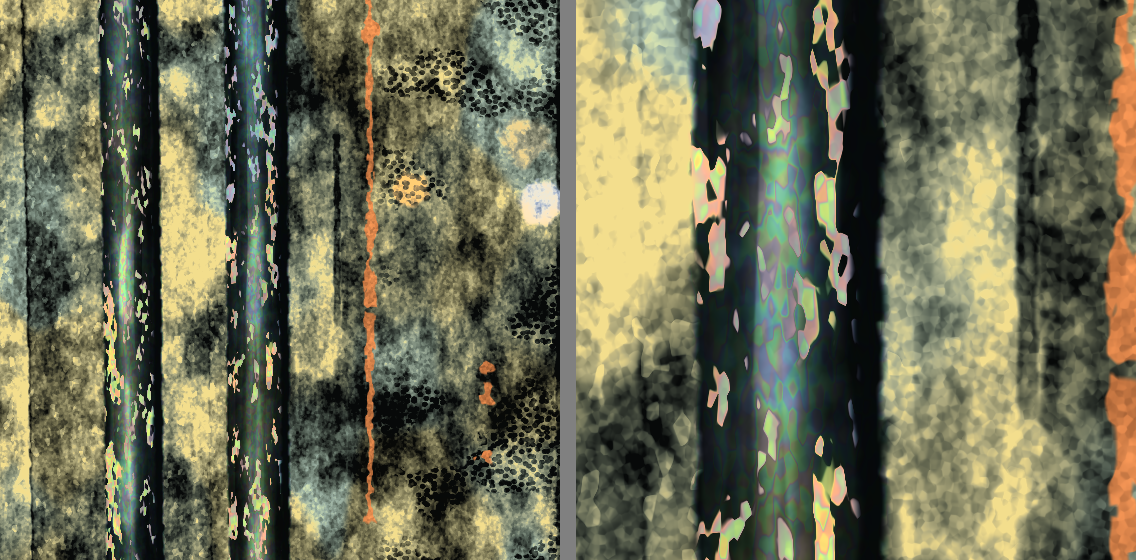
Left, the full canvas; right, a detail of the centre.
This texture is drawn by a Shadertoy shader. Its source:

```glsl
const vec3 BLACK = vec3(0.03, 0.035, 0.03);
const vec3 SLATE = vec3(0.33, 0.34, 0.27);
const vec3 STONE = vec3(0.50, 0.51, 0.41);
const vec3 LICHEN = vec3(0.67, 0.68, 0.56);
const vec3 CREAM = vec3(0.90, 0.87, 0.63);
const vec3 RUST = vec3(0.90, 0.53, 0.29);
const vec3 COOL = vec3(0.90, 1.01, 1.13);
const vec3 WARM = vec3(1.06, 1.0, 0.88);
const vec3 STEEL = vec3(0.80, 1.0, 1.16);
const vec2 PIPE_A = vec2(0.176, 0.106);  // left edge, width
const vec2 PIPE_B = vec2(0.400, 0.113);
const float SEAM_X = 0.661;
const float STAIN_CONTRAST = 1.55;
const float GRAIN = 0.20;
const float LEAN = 0.02;

vec3 hash(vec2 p) {
    vec3 q = fract(p.xyx * vec3(0.1031, 0.1030, 0.0973));
    q += dot(q, q.yxz + 33.33);
    return fract((q.xxy + q.yzz) * q.zyx);
}

// Cellular noise: x = distance to nearest point, y = blended cell value
vec2 cell(vec2 p) {
    vec2 home = floor(p);
    float nearest = 9.0, total = 0.0, weights = 0.0;
    for (int j = -1; j <= 1; j++)
    for (int i = -1; i <= 1; i++) {
        vec2 id = home + vec2(i, j);
        vec3 h = hash(id);
        vec2 d = id + h.xy - p;
        float d2 = dot(d, d), w = exp(-9.0 * d2);
        nearest = min(nearest, d2);
        total += w * h.z;
        weights += w;
    }
    return vec2(sqrt(nearest), total / weights);
}

float grime(vec2 p) {
    float sum = 0.0, amp = 0.36, norm = 0.0;
    for (int i = 0; i < 5; i++) {
        sum += amp * cell(p).y;
        norm += amp;
        p = mat2(0.96, 0.28, -0.28, 0.96) * p * 2.2 + 17.0;
        amp *= 0.76;
    }
    return sum / norm;
}

float ramp(float a, float b, float x) { return clamp((x - a) / (b - a), 0.0, 1.0); }
float bell(float x, float c, float w) { float d = (x - c) / w; return exp(-d * d); }
float band(float x, float a, float b, float s) {
    return smoothstep(a - s, a + s, x) * (1.0 - smoothstep(b - s, b + s, x));
}
float blob(vec2 p, vec2 c, float r) { return 1.0 - smoothstep(0.75 * r, 1.1 * r, length(p - c)); }

vec3 patina(float t) {
    vec3 c = mix(BLACK, SLATE, ramp(0.03, 0.34, t));
    c = mix(c, STONE, ramp(0.34, 0.51, t));
    c = mix(c, LICHEN, ramp(0.51, 0.68, t));
    return mix(c, CREAM, ramp(0.68, 0.86, t));
}

void mainImage(out vec4 fragColor, in vec2 fragCoord) {
    vec2 uv = fragCoord / iResolution.xy;
    vec2 p = uv;
    p.x -= LEAN * (1.0 - uv.y) * (1.0 - ramp(0.0, 0.7, uv.x));
    vec2 rough = vec2(cell(uv * 75.0).y, cell(uv * 75.0 + 40.0).y) - 0.5;
    vec2 broad = vec2(cell(uv * 19.0).y, cell(uv * 19.0 + 70.0).y) - 0.5;
    vec2 ragged = p + 0.014 * rough + 0.022 * broad;
    float x = p.x + 0.004 * rough.x;
    float stain = grime(uv * vec2(9.0, 6.5)) - 0.5;
    float streak = cell(uv * vec2(95.0, 5.0)).y - 0.5;
    float grain = cell(uv * 230.0).y - 0.5;

    // Wall panels
    float tone = 0.44;
    tone = mix(tone, 0.68, 1.0 - smoothstep(0.036, 0.042, x));
    tone = mix(tone, mix(0.29, 0.41, smoothstep(0.4, 0.65, uv.y)), band(x, 0.040, 0.180, 0.003));
    tone = mix(tone, 0.55, band(x, 0.275, 0.405, 0.004));
    tone = mix(tone, 0.34, band(x, 0.510, 0.658, 0.005));
    tone += 0.36 * band(ragged.x, 0.51, 0.602, 0.008) * band(ragged.y, 0.32, 0.58, 0.015);
    tone += 0.24 * band(ragged.x, 0.51, 0.58, 0.02) * band(ragged.y, 0.05, 0.22, 0.03);
    tone += 0.26 * smoothstep(0.955, 0.975, ragged.y) * (1.0 - smoothstep(0.40, 0.43, x));
    tone += STAIN_CONTRAST * stain + GRAIN * grain + 0.13 * streak;

    // Pale patches, dark lines and black flecks
    float chalk = blob(ragged, vec2(0.965, 0.64), 0.043);
    float peach = max(blob(ragged, vec2(0.735, 0.662), 0.032), 0.7 * blob(ragged, vec2(0.94, 0.75), 0.045));
    tone += 0.33 * chalk + 0.26 * peach;
    tone -= 0.30 * bell(x, 0.040, 0.0025) + 0.12 * bell(x, 0.368, 0.002);
    tone -= 0.38 * band(x, 0.595, 0.606, 0.002) * band(ragged.y, 0.43, 0.76, 0.02);
    tone -= 0.40 * smoothstep(0.991, 0.996, x) * smoothstep(0.3, 0.55, cell(vec2(2.0, uv.y * 7.0)).y);
    float clump = smoothstep(0.55, 0.72, cell(ragged * vec2(8.0, 11.0) + 5.0).y + 0.12 * (0.5 - uv.y));
    float fleck = 1.0 - smoothstep(0.36, 0.48, cell(uv * vec2(80.0, 95.0)).x);
    tone -= 0.42 * fleck * clump * smoothstep(0.66, 0.70, x);
    float chip = smoothstep(0.84, 0.92, cell(uv * vec2(110.0, 75.0) + 31.0).y);
    tone += 0.22 * chip * (1.0 - smoothstep(0.40, 0.66, x));

    // Pipes: black rims, lengthwise sheen, flaking paint
    float flakes = 0.6 * cell(p * vec2(85.0, 24.0)).y + 0.4 * cell(p * vec2(210.0, 95.0)).y;
    float metal = 0.0;
    for (int k = 0; k < 2; k++) {
        vec2 span = k == 0 ? PIPE_A : PIPE_B;
        float u = (x - span.x) / span.y;
        float inside = band(u, 0.0, 1.0, 0.03);
        float gloss = 0.25 + 0.75 * cell(vec2(u * 2.0 + 9.0 * float(k), uv.y * 9.0)).y;
        float sheen = bell(u, k == 0 ? 0.36 : 0.43, 0.19) * gloss;
        float peel = k == 0
            ? bell(u, 0.13, 0.17) * (1.0 - smoothstep(0.30, 0.60, uv.y))
            : 0.55 * bell(u, 0.68, 0.12) + 0.35 * bell(u, 0.08, 0.10);
        float limit = 0.70 - 0.28 * peel;
        float paint = smoothstep(limit, limit + 0.07, flakes) * (1.0 - smoothstep(0.80, 0.88, u));
        float body = 0.06 + 0.72 * sheen + (0.25 + sheen) * (0.35 * streak + 0.5 * stain);
        body = mix(body, 0.76 + 0.5 * stain, paint);
        body = mix(body, 0.03, smoothstep(0.84, 0.90, u));
        tone = mix(tone, body, inside);
        metal += inside * (1.0 - paint);
    }

    // Colour, with cool and warm drifts
    float warmth = smoothstep(0.25, 0.75, cell(uv * vec2(8.0, 5.0) + 60.0).y + 0.5 * (tone - 0.5));
    vec3 color = patina(tone) * mix(COOL, WARM, warmth);
    color = mix(color, color * STEEL, metal);
    color = mix(color, color * vec3(1.06, 1.04, 1.32), chalk);
    color = mix(color, color * vec3(1.10, 0.93, 0.82), peach);
    float onPipe = band(x, 0.176, 0.282, 0.004) + band(x, 0.400, 0.513, 0.004);
    color *= 1.0 + 0.16 * onPipe * cos(6.3 * (flakes * 3.0 + vec3(0.0, 0.33, 0.67)));

    // Rust seam and drips
    float swell = cell(vec2(4.0, uv.y * 24.0)).y;
    float halfWidth = 0.002 + 0.009 * swell * (1.0 - 0.55 * smoothstep(0.58, 0.68, uv.y));
    halfWidth += 0.009 * bell(uv.y, 0.945, 0.018);
    float seamX = uv.x + 0.009 * rough.x + 0.004 * broad.x;
    float rust = 1.0 - smoothstep(halfWidth - 0.001, halfWidth + 0.002, abs(seamX - SEAM_X));
    rust *= smoothstep(0.055, 0.065, ragged.y) * (1.0 - band(ragged.y, 0.442, 0.458, 0.003));
    for (int i = 0; i < 3; i++) {
        float n = float(i);
        vec2 drip = vec2(0.865, 0.33 - 0.035 * n - 0.0375 * n * (n - 1.0));
        rust = max(rust, blob(ragged, drip, 0.012));
    }
    color = mix(color, RUST * (0.98 + 0.5 * stain + 0.25 * grain), 0.92 * rust);
    fragColor = vec4(clamp(color, 0.0, 1.0), 1.0);
}
```
